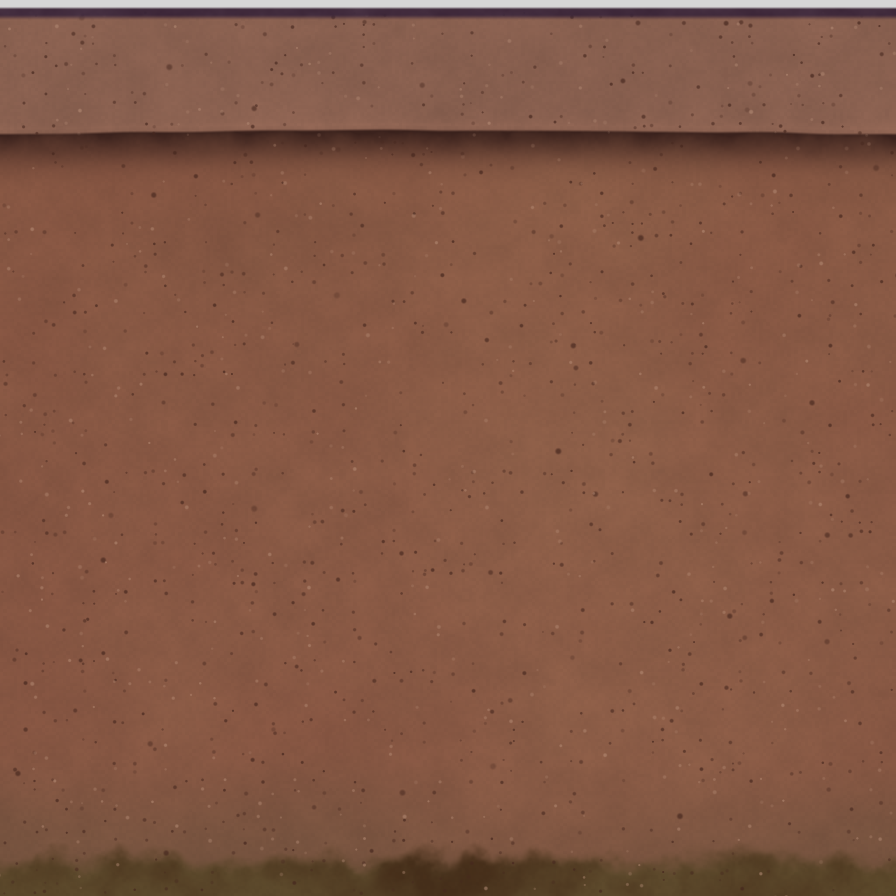
Give the GLSL for this texture, as a WebGL 1 fragment shader.

```glsl
precision highp float;
// Weathered terracotta wall with a ledge, a soft shadow, grit and a mossy foot.

uniform vec2 u_resolution;

// Heights, measured from the bottom
const float SKY_EDGE = 0.991;
const float TRIM_EDGE = 0.980;
const float LEDGE_EDGE = 0.853;
const float SHADOW_DEPTH = 0.032;
const float MOSS_TOP = 0.043;
const float DIRT_TOP = 0.17;

// Colours
const vec3 SKY = vec3(0.84, 0.84, 0.84);
const vec3 TRIM = vec3(0.23, 0.15, 0.23);
const vec3 LEDGE = vec3(0.535, 0.375, 0.310);
const vec3 WALL_RED = vec3(0.520, 0.330, 0.255);
const vec3 WALL_OCHRE = vec3(0.550, 0.368, 0.280);
const vec3 SHADOW = vec3(0.225, 0.130, 0.110);
const vec3 DIRT = vec3(0.455, 0.325, 0.245);
const vec3 MOSS = vec3(0.350, 0.285, 0.160);
const vec3 MOSS_DARK = vec3(0.235, 0.155, 0.075);
const vec3 PIT = vec3(0.270, 0.150, 0.115);
const vec3 GRIT = vec3(0.720, 0.560, 0.470);

const float GRAIN_CELLS = 256.0;
const float GRAIN_AMOUNT = 0.028;

float hash(vec2 p) {
  return fract(sin(dot(p, vec2(127.1, 311.7))) * 43758.5453);
}

float noise(vec2 p) {
  vec2 i = floor(p), f = fract(p);
  f = f * f * (3.0 - 2.0 * f);
  return mix(mix(hash(i), hash(i + vec2(1.0, 0.0)), f.x),
             mix(hash(i + vec2(0.0, 1.0)), hash(i + 1.0), f.x), f.y);
}

float fbm(vec2 p) {
  float sum = 0.0, amp = 0.5;
  for (int i = 0; i < 4; i++) {
    sum += amp * noise(p);
    p = p * 2.03 + 17.3;
    amp *= 0.5;
  }
  return sum / 0.9375;
}

// One randomly placed soft dot in some of the grid cells
float specks(vec2 p, float cells, float density, float radius, float seed) {
  vec2 id = floor(p * cells);
  vec2 key = id + seed;
  vec2 center = 0.25 + 0.5 * vec2(hash(key + 3.1), hash(key + 7.7));
  vec2 d = (fract(p * cells) - center) / cells;
  float size = radius * mix(0.5, 1.0, hash(key + 11.3));
  float dotMask = 1.0 - smoothstep(size * 0.4, size * 1.3, length(d));
  return dotMask * step(1.0 - density, hash(key)) * mix(0.35, 1.0, hash(key + 19.9));
}

// Signed tonal blotch centred at c
float blob(vec2 p, vec2 c, vec2 size) {
  vec2 d = (p - c) / size;
  return exp(-dot(d, d));
}

void main() {
  vec2 uv = gl_FragCoord.xy / u_resolution;
  float px = 1.0 / u_resolution.y;
  float soft = max(px, 0.002);
  float clouds = fbm(uv * 6.0 + 4.0) - 0.5;
  float mottle = fbm(uv * 32.0) - 0.5;

  // Wall: redder at the sides, ochre right of the centre
  float ochre = 0.30 + 0.55 * blob(uv, vec2(0.66, 0.50), vec2(0.20, 0.50))
              + 0.25 * blob(uv, vec2(0.60, 0.76), vec2(0.25, 0.12)) + clouds * 0.9;
  vec3 color = mix(WALL_RED, WALL_OCHRE, clamp(ochre, 0.0, 1.0));
  color *= 1.0 - 0.05 * blob(uv, vec2(0.30, 0.73), vec2(0.14, 0.05));

  // Dusty band and moss at the foot
  float dirt = 1.0 - smoothstep(0.03, DIRT_TOP, uv.y + clouds * 0.06);
  dirt *= 1.0 - 0.5 * blob(uv, vec2(0.62, 0.10), vec2(0.18, 0.10));
  color = mix(color, DIRT, dirt * 0.85);
  float mossLine = MOSS_TOP + mottle * 0.035 + clouds * 0.015;
  float moss = 1.0 - smoothstep(mossLine - 0.014, mossLine + 0.010, uv.y);
  float mossShade = 0.75 * blob(uv, vec2(0.50, 0.02), vec2(0.09, 0.05)) + 0.25 + mottle * 1.2;
  color = mix(color, mix(MOSS, MOSS_DARK, clamp(mossShade, 0.0, 1.0)), moss * 0.85);

  // Shadow under the gently bowed ledge
  float ledgeLine = LEDGE_EDGE + 0.002 * cos((uv.x - 0.5) * 12.5664 * 0.5)
                  + 0.002 * (noise(vec2(uv.x * 14.0, 2.0)) - 0.5);
  float below = max(ledgeLine - uv.y, 0.0) / SHADOW_DEPTH;
  float shade = exp(-below * below * 1.1) * (0.82 + mottle * 0.5);
  shade += 0.22 * exp(-below * 7.0);
  color = mix(color, SHADOW, clamp(shade, 0.0, 1.0));

  // Ledge face with a faintly lit lower lip
  float ledge = smoothstep(ledgeLine - soft, ledgeLine + soft, uv.y);
  vec3 face = LEDGE * (1.0 + clouds * 0.10);
  face *= 1.0 + 0.05 * exp(-abs(uv.y - ledgeLine - 0.006) * 180.0);
  color = mix(color, face, ledge);

  // Grain, pits and pale grit
  float grain = hash(floor(uv * GRAIN_CELLS)) - 0.5;
  color *= 1.0 + GRAIN_AMOUNT * grain + mottle * 0.09;
  float pits = specks(uv, 90.0, 0.13, 0.0026, 5.0);
  pits = max(pits, specks(uv + 0.37, 42.0, 0.07, 0.0038, 41.0));
  color = mix(color, PIT, pits * 0.70);
  float grit = specks(uv + 0.13, 75.0, 0.10, 0.0026, 83.0);
  color = mix(color, GRIT, grit * 0.55 * (1.0 - 0.7 * clamp(shade, 0.0, 1.0) * (1.0 - ledge)));

  // Purple trim and the pale strip above it
  float trim = smoothstep(TRIM_EDGE - 0.003, TRIM_EDGE + 0.004, uv.y);
  color = mix(color, TRIM + 0.10 * mottle, trim * 0.92);
  color = mix(color, SKY, smoothstep(SKY_EDGE - soft, SKY_EDGE + soft, uv.y));

  gl_FragColor = vec4(color, 1.0);
}
```
